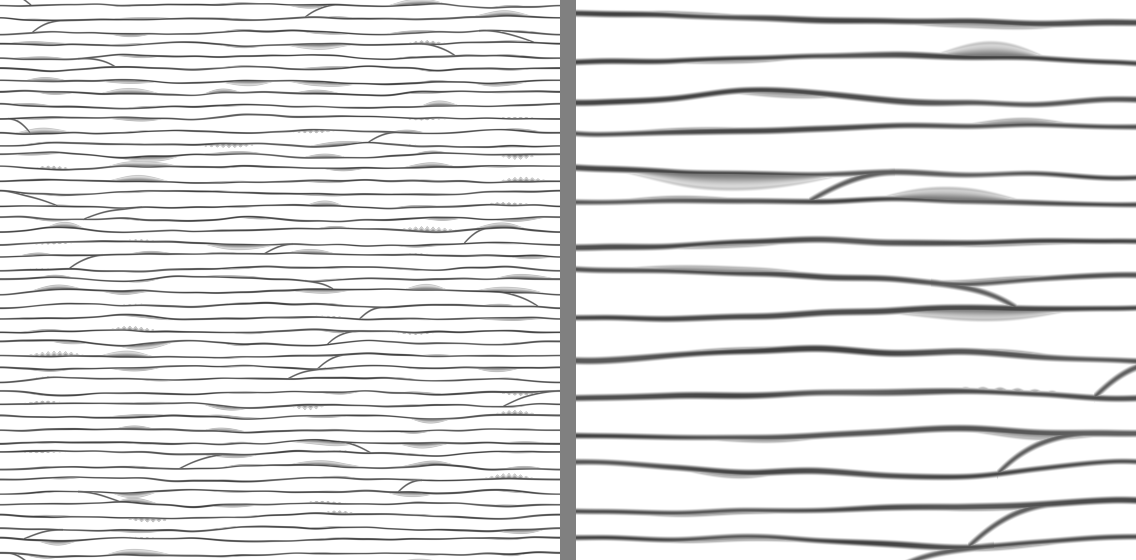
Left: the whole. Right: its middle third, enlarged.
Give the GLSL for this pattern, as a Shadertoy shader.

```glsl
const float ROWS = 45.0;            // lines down the canvas
const float JITTER = 0.22;          // uneven spacing, in rows
const float WANDER = 0.42;          // slow drift, in rows
const float RIPPLE = 0.12;          // finer drift, in rows
const float LINE_HALF = 0.0015;     // half line width, in canvas units
const float SOFTNESS = 0.0013;      // edge blur, in canvas units
const float SWELL_CELLS = 6.0;      // swelling slots along a line
const float SWELL_CHANCE = 0.85;
const float SWELL_MIN = 0.0022;
const float SWELL_MAX = 0.0115;
const float SERRATION_CHANCE = 0.12;
const float SERRATION_COUNT = 96.0; // teeth across the canvas
const float BRANCH_CHANCE = 0.55;
const float BRANCH_MIN = 0.04;
const float BRANCH_MAX = 0.11;
const float INK_DARK = 0.25;
const float INK_SOFT = 0.38;
const float SWELL_DARK = 0.45;
const float SWELL_LIGHT = 0.87;
const float TAU = 6.28318;

float hash(vec2 p) {
    return fract(sin(dot(p, vec2(127.1, 311.7))) * 43758.5453);
}

// Smooth noise along x that wraps at the canvas edge
float wrapNoise(float x, float cells, float seed) {
    float i = floor(x * cells);
    float f = smoothstep(0.0, 1.0, fract(x * cells));
    return mix(hash(vec2(mod(i, cells), seed)),
               hash(vec2(mod(i + 1.0, cells), seed)), f);
}

// Height of a line, in rows
float lineHeight(float row, float x) {
    float id = mod(row, ROWS);
    return row + 0.5
        + JITTER * (hash(vec2(id, 7.3)) - 0.5)
        + WANDER * (wrapNoise(x, 9.0, id + 50.0) - 0.5)
        + RIPPLE * (wrapNoise(x, 23.0, id + 110.0) - 0.5);
}

float stroke(float dist, float halfWidth, float soft) {
    return 1.0 - smoothstep(halfWidth - soft, halfWidth + soft, abs(dist));
}

// Grey lens that bulges from one side of a line
float swellShade(float dist, float x, float id, float soft) {
    float cell = floor(x * SWELL_CELLS);
    vec2 key = vec2(cell + 13.0, id + 200.0);
    if (hash(key) > SWELL_CHANCE) return 1.0;

    float halfLength = mix(0.22, 0.48, hash(key + 31.0));
    float center = mix(halfLength, 1.0 - halfLength, hash(key + 47.0));
    float q = (fract(x * SWELL_CELLS) - center) / halfLength;
    float profile = pow(max(1.0 - q * q, 0.0), 1.5);
    float size = pow(hash(key + 59.0), 2.5);
    float height = mix(SWELL_MIN, SWELL_MAX, size) * profile;
    if (hash(key + 71.0) < SERRATION_CHANCE)
        height *= 0.75 + 0.25 * sin(TAU * SERRATION_COUNT * x);

    float side = hash(key + 83.0) < 0.5 ? -1.0 : 1.0;
    float d = dist * side;
    float t = clamp(d / max(height, 0.0001), 0.0, 1.0);
    float paleTone = mix(0.58, SWELL_LIGHT, sqrt(size));
    float tone = mix(SWELL_DARK, paleTone, smoothstep(0.0, 0.8, t));
    tone -= 0.12 * smoothstep(0.75, 1.0, t);
    float cover = smoothstep(-soft, soft, height - d) * step(0.0, d)
                * smoothstep(0.0, 0.001, height);
    return mix(1.0, tone, cover);
}

// Arc that leaves a line gently and drops onto the line below
float branchCover(float v, float x, float row, float upper, float soft) {
    vec2 key = vec2(mod(row, ROWS), 401.0);
    if (hash(key) > BRANCH_CHANCE) return 0.0;

    float reach = mix(BRANCH_MIN, BRANCH_MAX, hash(key + 17.0));
    float direction = hash(key + 29.0) < 0.65 ? -1.0 : 1.0;
    float t = fract((x - hash(key + 41.0)) * direction) / reach;
    if (t > 1.0) return 0.0;

    float gap = upper - lineHeight(row - 1.0, x);
    float slope = 2.0 * t * gap / (ROWS * reach);
    float dist = (v - upper + gap * t * t) / (ROWS * sqrt(1.0 + slope * slope));
    return stroke(dist, LINE_HALF * mix(1.15, 0.85, t), soft);
}

void mainImage(out vec4 fragColor, in vec2 fragCoord) {
    vec2 uv = fragCoord / iResolution.xy;
    float soft = max(SOFTNESS, 0.7 / iResolution.y);
    float v = uv.y * ROWS;
    float shade = 1.0;

    // Nearby lines, with their swellings and branches
    for (int k = -1; k <= 2; k++) {
        float row = floor(v) + float(k);
        float id = mod(row, ROWS);
        float height = lineHeight(row, uv.x);
        float dist = (v - height) / ROWS;
        float ink = mix(INK_DARK, INK_SOFT, wrapNoise(uv.x, 14.0, id + 300.0));
        float width = LINE_HALF * mix(0.8, 1.25, wrapNoise(uv.x, 17.0, id + 350.0));

        shade = min(shade, swellShade(dist, uv.x, id, soft));
        shade = min(shade, mix(1.0, ink, stroke(dist, width, soft)));
        float branch = branchCover(v, uv.x, row, height, soft);
        shade = min(shade, mix(1.0, INK_SOFT, branch));
    }
    fragColor = vec4(vec3(shade), 1.0);
}
```
